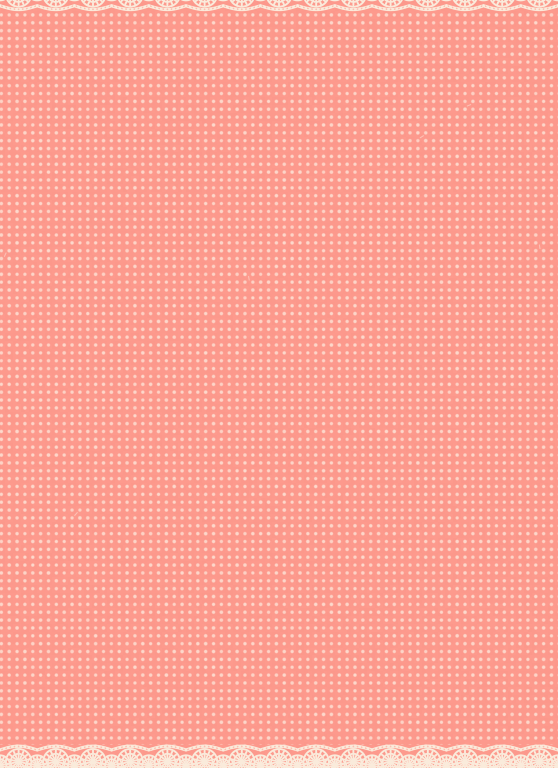
Write a WebGL 1 fragment shader that draws this pattern.

```glsl
precision highp float;

uniform vec2 u_resolution;

const float PI = 3.14159265;

const vec3 CORAL = vec3(0.99, 0.60, 0.55);
const vec3 DOT_COLOR = vec3(0.99, 0.85, 0.80);
const vec3 LACE_COLOR = vec3(0.98, 0.92, 0.86);

const float DOT_COLUMNS = 71.0;
const vec2 DOT_PHASE = vec2(0.17, 0.82);
const float DOT_RADIUS = 0.215;
const float DOT_SOFTNESS = 0.11;
const float DOT_VARIATION = 0.14;

const float LACE_REPEATS = 15.0;
const float LACE_BOTTOM = 0.63;   // heights in lace repeats
const float LACE_TOP = 0.30;
const float SCALLOP_DEPTH = 0.10;
const float RIM_WIDTH = 0.09;
const float THREAD = 0.026;

const float FLECK_CHANCE = 0.0012;
const float GRAIN = 0.008;

float hash(vec2 p) {
  vec3 q = fract(vec3(p.xyx) * 0.1031);
  q += dot(q, q.yzx + 33.33);
  return fract((q.x + q.y) * q.z);
}

// Coverage of a shape from its signed distance
float cover(float distance, float soft) {
  return 1.0 - smoothstep(-soft, soft, distance);
}

// Polka dots with slight differences in size and strength
float dots(vec2 grid, float pixel) {
  vec2 id = floor(grid + 0.5);
  vec2 local = grid - id;
  float radius = DOT_RADIUS * (1.0 + 0.12 * (hash(id + 7.0) - 0.5));
  float strength = 1.0 - DOT_VARIATION * hash(id + 31.0);
  return strength * cover(length(local) - radius, max(pixel * 0.65, DOT_SOFTNESS));
}

// Rare short pale scratches beside the dots
float flecks(vec2 grid, float pixel) {
  vec2 id = floor(grid);
  float angle = PI * hash(id + 53.0);
  vec2 axis = vec2(cos(angle), sin(angle));
  vec2 q = grid - id - 0.5;
  float along = clamp(dot(q, axis), -0.22, 0.22);
  float d = length(q - axis * along) - 0.07;
  return step(1.0 - FLECK_CHANCE, hash(id + 91.0)) * cover(d, max(pixel * 0.6, 0.05));
}

// Open fan: radial ribs between a hub and two arcs
float fan(vec2 q, float radius, float soft) {
  float r = length(q);
  float angle = atan(q.x, q.y);
  float sector = PI / 7.0;
  float spread = mod(angle + 0.5 * sector, sector) - 0.5 * sector;
  float rib = max(abs(sin(spread)) * r - THREAD, r - radius);
  float arcs = min(abs(r - radius), abs(r - radius * 0.62)) - THREAD;
  float hub = r - radius * 0.24;
  return cover(min(min(rib, arcs), hub), soft);
}

// Lace strip; depth grows from the scalloped edge to the canvas border
float lace(float x, float depth, float soft) {
  float u = fract(x) - 0.5;
  float offset = fract(x + 0.5) - 0.5;
  float edge = SCALLOP_DEPTH * (1.0 - abs(cos(PI * u)));
  float inside = depth - edge;
  float rim = cover(abs(inside - RIM_WIDTH * 0.5) - RIM_WIDTH * 0.5, soft);

  float eyelet = fract(x * 9.0) - 0.5;
  float hole = length(vec2(eyelet / 9.0, inside - RIM_WIDTH * 0.55)) - 0.022;
  rim *= 1.0 - 0.55 * cover(hole, soft);

  float net = fan(vec2(u, 0.46 - depth), 0.34, soft);
  net = max(net, fan(vec2(offset, 0.56 - depth), 0.27, soft));
  net = max(net, cover(abs(depth - 0.59) - THREAD, soft));
  return max(rim, net * cover(-inside, soft));
}

void main() {
  vec2 p = gl_FragCoord.xy / u_resolution.x;
  float top = u_resolution.y / u_resolution.x;
  float pixel = 1.0 / u_resolution.x;

  // Dotted ground
  vec2 grid = p * DOT_COLUMNS - DOT_PHASE;
  float dotPixel = pixel * DOT_COLUMNS;
  vec3 color = CORAL + GRAIN * (hash(floor(grid * 2.0)) - 0.5);
  float marks = max(dots(grid, dotPixel), 0.6 * flecks(grid, dotPixel));

  // Lace borders along bottom and top
  float x = p.x * LACE_REPEATS;
  float lowDepth = LACE_BOTTOM - p.y * LACE_REPEATS;
  float highDepth = LACE_TOP - (top - p.y) * LACE_REPEATS;
  float depth = max(lowDepth, highDepth);
  float soft = pixel * LACE_REPEATS * 0.65;

  color = mix(color, DOT_COLOR, marks * cover(depth, soft));
  color = mix(color, LACE_COLOR, lace(x, depth, soft));
  gl_FragColor = vec4(color, 1.0);
}
```
